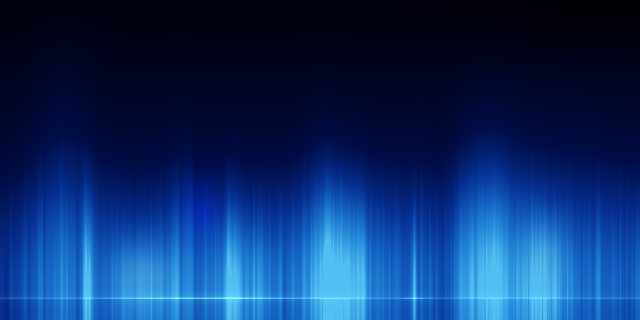
This background is drawn by a Shadertoy shader. Its source:

```glsl
// Blue curtains of light rising from a thin glowing horizon into darkness.
// Soft gaussian columns and cellular vertical streaks add up to one light
// level, which a colour ramp turns into navy, blue and cyan.

#define HORIZON 0.068
#define BASE_LIGHT 0.56
#define BASE_HEIGHT 0.40
#define STREAK_GAIN 0.34
#define STREAK_LAYERS 3
#define LINE_WIDTH 0.0022
#define FOLD_X 0.301

// Each column: centre x, half width, height, strength
const vec4 COLUMNS[11] = vec4[11](
    vec4(0.100, 0.050, 0.68, 0.17),
    vec4(0.137, 0.007, 0.27, 0.32),
    vec4(0.225, 0.055, 0.18, 0.28),
    vec4(0.365, 0.014, 0.31, 0.18),
    vec4(0.375, 0.055, 0.23, 0.28),
    vec4(0.530, 0.056, 0.34, 0.46),
    vec4(0.500, 0.030, 0.42, 0.14),
    vec4(0.647, 0.004, 0.22, 0.38),
    vec4(0.760, 0.050, 0.42, 0.34),
    vec4(0.850, 0.034, 0.22, 0.34),
    vec4(0.820, 0.150, 0.52, 0.14));

const vec3 RAMP[6] = vec3[6](
    vec3(0.00, 0.01, 0.11), vec3(0.00, 0.05, 0.28),
    vec3(0.02, 0.18, 0.56), vec3(0.07, 0.37, 0.75),
    vec3(0.16, 0.56, 0.86), vec3(0.32, 0.75, 0.95));

float hash(float n) { return fract(sin(n * 127.1) * 43758.5); }

float bell(float d, float size) { d /= size; return exp(-d * d); }

// Light and dark vertical threads, one per cell in each layer
float streaks(float x, float rise) {
    float sum = 0.0;
    float cells = 38.0;
    for (int i = 0; i < STREAK_LAYERS; i++) {
        float cell = floor(x * cells);
        float f = fract(x * cells);
        float seed = cell + 57.0 * float(i) + 3.0;
        float centre = 0.3 + 0.4 * hash(seed);
        float width = 0.10 + 0.25 * hash(seed + 0.31);
        float height = 0.15 + 0.40 * hash(seed + 0.57);
        float strength = hash(seed + 0.83) - 0.42;
        float window = 4.0 * f * (1.0 - f);
        sum += strength * window * bell(f - centre, width) * bell(rise, height);
        cells *= 2.1;
    }
    return sum;
}

float lightLevel(float x, float rise) {
    float level = BASE_LIGHT * bell(rise, BASE_HEIGHT);
    for (int i = 0; i < COLUMNS.length(); i++) {
        vec4 c = COLUMNS[i];
        level += c.w * bell(x - c.x, c.y) * bell(rise, c.z);
    }
    // Curtain fold: brightens towards a crisp right edge
    float fold = smoothstep(0.23, FOLD_X, x)
               * (1.0 - smoothstep(FOLD_X - 0.001, FOLD_X + 0.002, x));
    level += 0.14 * fold * bell(rise, 0.42);
    // Dim gaps at the left border and right of centre
    level *= 1.0 - 0.22 * bell(x, 0.05) - 0.18 * bell(x - 0.69, 0.025);
    return level * (1.0 + STREAK_GAIN * streaks(x, rise));
}

vec3 rampColour(float level) {
    vec3 colour = RAMP[0];
    for (int i = 1; i < RAMP.length(); i++)
        colour = mix(colour, RAMP[i], clamp(level * 5.0 - float(i - 1), 0.0, 1.0));
    return colour;
}

void mainImage(out vec4 fragColor, in vec2 fragCoord) {
    vec2 uv = fragCoord / iResolution.xy;
    float rise = abs(uv.y - HORIZON);

    // Curtains, slightly dimmer in the reflection
    float level = lightLevel(uv.x, rise);
    level *= mix(0.92, 1.0, smoothstep(-0.003, 0.003, uv.y - HORIZON));
    vec3 colour = rampColour(level);

    // Deep blue patch beside the fold, pale haze in two columns
    colour.b += 0.14 * bell(uv.x - 0.315, 0.025) * bell(uv.y - 0.35, 0.10);
    float haze = bell(uv.x - 0.22, 0.04) * bell(uv.y - 0.14, 0.08)
               + bell(uv.x - 0.85, 0.03) * bell(uv.y - 0.19, 0.09);
    colour = mix(colour, vec3(0.36, 0.67, 0.87), 0.35 * haze);

    // Horizon line with a hot spot
    float lineLight = 0.22 + 0.40 * bell(uv.x - 0.33, 0.13)
                    + 0.30 * bell(uv.x - 0.647, 0.02);
    float glow = bell(rise, LINE_WIDTH) + 0.18 * bell(rise, 0.018);
    colour += vec3(0.45, 0.65, 0.50) * lineLight * glow;

    // Fade to near black at the top, most of all at the right corner
    float corner = smoothstep(0.5, 1.0, uv.x) * 0.35;
    colour *= 1.0 - (0.50 + corner) * smoothstep(0.68, 1.02, uv.y);
    fragColor = vec4(clamp(colour, 0.0, 1.0), 1.0);
}
```
